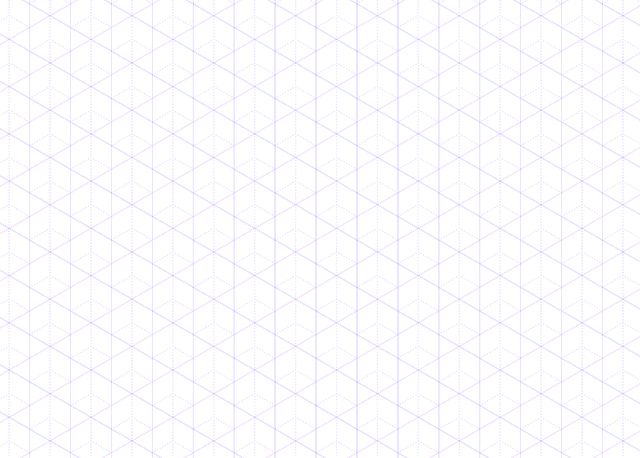
A WebGL 1 fragment shader for this pattern:

```glsl
precision highp float;

uniform vec2 u_resolution;

const float SPACING = 0.06393;            // gap between parallel lines, canvas widths
const vec2 FIRST_CROSSING = vec2(0.0783, 0.0267);
const float LINE_WIDTH = 0.0064;          // widths below are in line gaps
const float DOT_SIZE = 0.0155;
const float HEX_SIDE = 0.57735;
const float DOTS_PER_SIDE = 8.0;
const float SOFTNESS = 1.5;               // edge filter, in pixels

const vec3 PAPER = vec3(1.0);
const vec3 BLUE = vec3(0.46, 0.42, 1.0);
const vec3 VIOLET = vec3(0.80, 0.46, 1.0);
const vec3 INDIGO = vec3(0.55, 0.45, 1.0);
const vec3 DOT_COLOR = vec3(0.58, 0.50, 0.98);

// Signed distance to the nearest multiple of period
float nearestMultiple(float x, float period) {
  return (fract(x / period + 0.5) - 0.5) * period;
}

// Share of the filter covered by a stroke, also when thinner than the filter
float strokeCoverage(float dist, float width, float blur) {
  return clamp(0.5 * (width + blur) - abs(dist), 0.0, min(width, blur)) / blur;
}

float gridLines(float across, float width, float blur) {
  return strokeCoverage(nearestMultiple(across, 1.0), width, blur);
}

float dottedLine(float along, float across, float pitch, float size, float blur) {
  return strokeCoverage(across, size, blur)
       * strokeCoverage(nearestMultiple(along, pitch), size, blur);
}

// Position relative to the centre of the hexagon in this column
vec2 hexLocal(vec2 q) {
  float column = floor(q.x + 0.5);
  float y = mod(q.y - column * HEX_SIDE, 2.0 * HEX_SIDE) - HEX_SIDE;
  return vec2(q.x - column, y);
}

// Dotted vertical axis and two arms that fall from the hexagon centre
float cubeDots(vec2 local, float blur) {
  float pitch = HEX_SIDE / DOTS_PER_SIDE;
  vec2 mirrored = vec2(abs(local.x), local.y);
  float along = dot(mirrored, vec2(0.866025, -0.5));
  float across = dot(mirrored, vec2(0.5, 0.866025));
  float axis = dottedLine(local.y, local.x, pitch, DOT_SIZE, blur);
  float arms = dottedLine(along, across, pitch, DOT_SIZE, blur);
  return max(axis, arms);
}

void main() {
  vec2 q = (gl_FragCoord.xy / u_resolution.x - FIRST_CROSSING) / SPACING;
  float blur = SOFTNESS / (u_resolution.x * SPACING);

  // Three line families, 60 degrees apart
  float vertical = gridLines(q.x - 0.5, LINE_WIDTH, blur);
  float rising = gridLines(dot(q, vec2(-0.5, 0.866025)), LINE_WIDTH, blur);
  float falling = gridLines(dot(q, vec2(0.5, 0.866025)), LINE_WIDTH, blur);

  // Dots lie beneath the solid lines
  vec3 color = mix(PAPER, DOT_COLOR, cubeDots(hexLocal(q), blur));
  color = mix(color, INDIGO, vertical);
  color = mix(color, BLUE, falling);
  color = mix(color, VIOLET, rising);
  gl_FragColor = vec4(color, 1.0);
}
```
